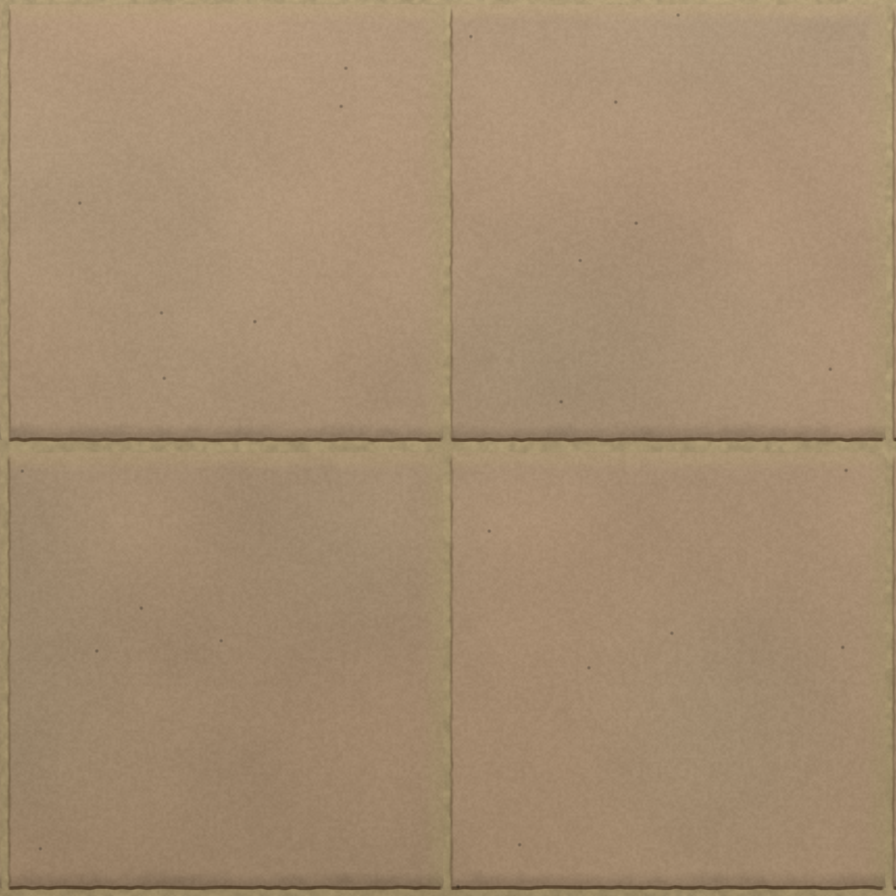
Reproduce this texture procedurally as a WebGL 2 fragment shader.

```glsl
#version 300 es
precision highp float;

uniform vec2 u_resolution;
out vec4 fragColor;

// Integer hash of a lattice point, 0 to 1
float hash(vec2 cell) {
    uvec2 k = uvec2(ivec2(cell)) * uvec2(1597u, 3571u);
    uint h = (k.x ^ (k.y << 7)) * 747796u + 28913u;
    h = (h ^ (h >> 15)) * 277803u;
    h = (h ^ (h >> 13)) * 91813u;
    return float((h ^ (h >> 16)) & 65535u) / 65535.0;
}

float noise(vec2 p) {
    vec2 i = floor(p), f = fract(p);
    f = f * f * (3.0 - 2.0 * f);
    return mix(mix(hash(i), hash(i + vec2(1, 0)), f.x),
               mix(hash(i + vec2(0, 1)), hash(i + vec2(1, 1)), f.x), f.y);
}

float fbm(vec2 p) {
    float sum = 0.0, weight = 0.5;
    for (int i = 0; i < 4; i++) {
        sum += weight * noise(p);
        p = p * 2.03 + 17.0;
        weight *= 0.5;
    }
    return sum;
}

// Soft line of given half width around zero
float line(float d, float halfWidth, float soft) {
    return 1.0 - smoothstep(halfWidth - soft, halfWidth + soft, abs(d));
}

void main() {
    vec2 p = gl_FragCoord.xy / u_resolution;
    float soft = max(0.0012, 0.75 / u_resolution.y);

    // Two by two grid; each cell starts in the middle of the grout
    vec2 cellSize = vec2(0.4935, 0.5);
    vec2 q = p - vec2(0.0034, 0.003);
    vec2 id = floor(q / cellSize);
    vec2 f = q - id * cellSize;
    vec2 worn = f + 0.0016 * (vec2(noise(p * 110.0), noise(p * 110.0 + 53.0)) - 0.5);

    // Clay lit from the upper right, with a slight tint for each tile
    float light = 0.08 + 0.8 * p.y + 0.14 * p.x;
    vec3 base = mix(vec3(0.59, 0.502, 0.398), vec3(0.695, 0.596, 0.49), light);
    vec3 clay = base * (1.0 + 0.025 * (hash(id + 5.0) - 0.5));
    clay *= 1.0 + 0.09 * (fbm(p * 7.0) - 0.47);
    clay.r += 0.02 * (noise(p * 5.0 + 31.0) - 0.5);

    // Rounded rims: pale along the top, greenish at the right, dim at the bottom
    float rough = noise(p * 60.0);
    float topRim = smoothstep(0.470, 0.487, worn.y + 0.005 * (rough - 0.5));
    float rightRim = smoothstep(0.464, 0.487, worn.x + 0.007 * (rough - 0.5));
    float bottomRim = 1.0 - smoothstep(0.006, 0.027, worn.y + 0.006 * (rough - 0.5));
    clay = mix(clay, base * vec3(1.035, 1.05, 1.0), 0.8 * topRim);
    clay = mix(clay, base * vec3(0.99, 1.02, 0.96), 0.75 * rightRim);
    clay *= 1.0 - 0.15 * bottomRim;

    // Sandy grout around the tile
    vec2 halfTile = vec2(0.2422, 0.243);
    vec2 d = abs(worn - vec2(0.2492, 0.249)) - halfTile;
    float edge = length(max(d, 0.0)) + min(max(d.x, d.y), 0.0);
    float tile = 1.0 - smoothstep(-soft, soft, edge);
    vec3 grout = base * vec3(0.99, 1.03, 0.96) * (0.95 + 0.1 * noise(p * 140.0));
    vec3 color = mix(grout, clay, tile);

    // Faint crease at the left edge, deep shadow under the bottom edge
    float alongY = smoothstep(0.004, 0.010, f.y) * (1.0 - smoothstep(0.480, 0.492, f.y));
    float alongX = smoothstep(0.005, 0.009, f.x) * (1.0 - smoothstep(0.486, 0.491, f.x));
    float crease = line(worn.x - 0.007, 0.0014, 0.0018) * alongY;
    float shadow = line(worn.y - 0.0063, 0.0020, soft) * alongX;
    color = mix(color, base * vec3(0.72, 0.70, 0.64), crease * (0.45 + 0.4 * rough));
    color = mix(color, base * vec3(0.54, 0.49, 0.41), shadow * (0.78 + 0.22 * rough));

    // Rare dark pits scattered over tiles and joints
    vec2 pitCell = floor(p * 30.0);
    vec2 pitAt = 0.2 + 0.6 * vec2(hash(pitCell + 71.0), hash(pitCell + 137.0));
    float pit = line(length(fract(p * 30.0) - pitAt), 0.05, 0.045);
    color *= 1.0 - 0.28 * pit * step(0.975, hash(pitCell + 211.0));

    // Fine grain
    float grain = noise(p * 250.0) + noise(p * 430.0 + 9.0) - 1.0;
    color += 0.024 * grain;

    fragColor = vec4(color, 1.0);
}
```
